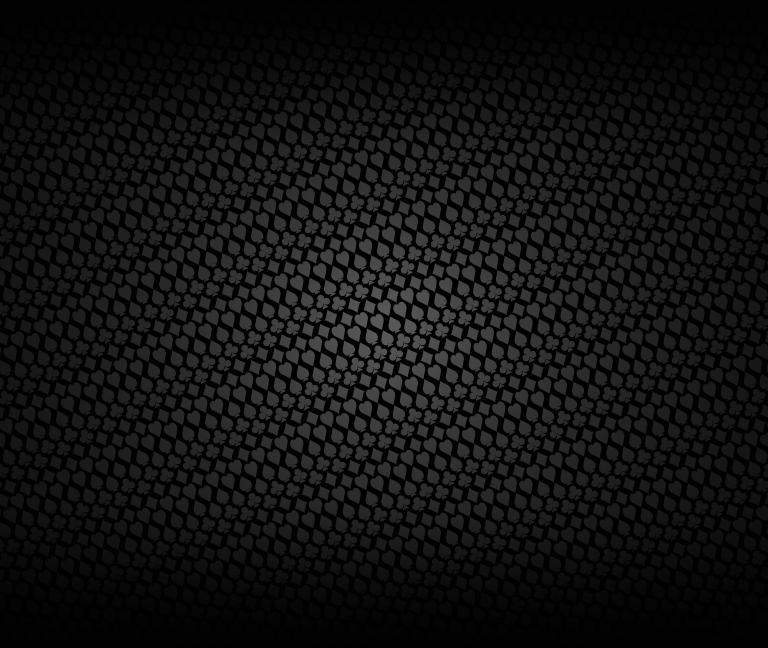
Write a WebGL 2 fragment shader that draws this pattern.

```glsl
#version 300 es
precision highp float;
// Dark tiling of small tilted card suits on black, lit by a soft central glow.
// Suits sit on a turned, staggered lattice whose whole-number steps close on both
// edges; each diagonal chain holds one suit, and chains run in pairs, eight to a band.
uniform vec2 u_resolution;
out vec4 fragColor;

float heart(vec2 p) {
    p = p * vec2(0.75, 0.56) + vec2(0.0, 0.55);
    p.x = abs(p.x);
    float d;
    if (p.x + p.y > 1.0) {
        d = length(p - vec2(0.25, 0.75)) - 0.3536;
    } else {
        vec2 notch = p - vec2(0.0, 1.0);
        vec2 flank = p - 0.5 * max(p.x + p.y, 0.0);
        d = sqrt(min(dot(notch, notch), dot(flank, flank))) * sign(p.x - p.y);
    }
    return d / 0.65;
}

// Flared foot shared by the spade and the club
float stem(vec2 p, float foot) {
    float flare = abs(p.x) - 0.06 - 0.3 * smoothstep(foot + 0.5, foot, p.y);
    return max(flare, max(foot - p.y, p.y - foot - 0.8));
}

float spade(vec2 p) {
    float leaf = heart(vec2(p.x, 0.17 - p.y) * 1.08) / 1.08;
    return min(leaf, stem(p, -1.0));
}

float club(vec2 p) {
    p.x = abs(p.x);
    float leaves = min(length(p - vec2(0.0, 0.45)), length(p - vec2(0.45, -0.18))) - 0.42;
    float core = length(p) - 0.2;
    return min(min(leaves, core), stem(p, -0.88));
}

float diamond(vec2 p) {
    vec2 q = pow(abs(p) / vec2(0.82, 1.0) + 0.0001, vec2(0.92));
    return (q.x + q.y - 1.0) * 0.6;
}

float suitDistance(float chain, vec2 p) {
    float suit = floor(mod(chain, 8.0) / 2.0);
    if (suit < 0.5) return club(p);
    if (suit < 1.5) return diamond(p);
    if (suit < 2.5) return heart(p);
    return spade(p);
}

void main() {
    vec2 uv = gl_FragCoord.xy / u_resolution;
    vec2 aspect = vec2(u_resolution.x / u_resolution.y, 1.0);
    float suitScale = 78.0;
    float pixel = suitScale / u_resolution.y;

    // Lattice coordinates: 46 and 6 steps across, -20 and 44 steps up
    vec2 lattice = vec2(46.0 * uv.x - 20.0 * uv.y, 6.0 * uv.x + 44.0 * uv.y) + vec2(0.38, -0.04);
    vec2 nearest = floor(lattice + 0.5);

    // Union of the suits around this point
    float coverage = 0.0;
    for (int y = -1; y <= 1; y++) {
        for (int x = -1; x <= 1; x++) {
            vec2 node = nearest + vec2(x, y);
            vec2 e = lattice - node;
            vec2 p = vec2(44.0 * e.x + 20.0 * e.y, 46.0 * e.y - 6.0 * e.x) / 2144.0;
            p *= aspect * suitScale;
            // Turn each suit upright along the lattice columns
            float c = cos(0.46), s = sin(0.46);
            p = vec2(c * p.x + s * p.y, c * p.y - s * p.x);
            float d = suitDistance(node.x - node.y + 1.0, p);
            coverage = max(coverage, clamp(0.5 - d / pixel, 0.0, 1.0));
        }
    }

    // Glow from the centre, fading to black at top and bottom
    vec2 fromCentre = uv - vec2(0.5);
    float glow = 0.385 * exp(-3.1 * sqrt(dot(fromCentre, fromCentre) + 0.0015));
    glow *= smoothstep(-0.02, 0.25, 0.5 - abs(fromCentre.y));
    fragColor = vec4(vec3(mix(0.004, glow + 0.004, coverage)), 1.0);
}
```
